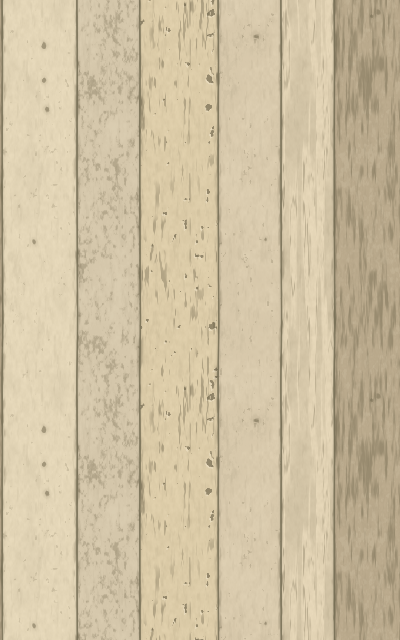
This texture is drawn by a Shadertoy shader. Its source:

```glsl
#define TILE_HEIGHT 0.6
#define SEAM_OFFSET 0.006
#define SEAM_WIDTH 0.0024
#define SEAM_WOBBLE 0.002
#define KNOT_COUNT 8
#define KNOT_RADIUS 0.0062
#define WORN vec3(0.53, 0.485, 0.38)
#define SEAM vec3(0.46, 0.43, 0.33)
#define PALE vec3(0.92, 0.87, 0.76)

// Left edge of each board, in canvas widths, and its paint
const float EDGES[7] = float[7](0.0, 0.187, 0.344, 0.540, 0.697, 0.830, 1.0);
const vec3 PAINT[6] = vec3[6](
    vec3(0.895, 0.84, 0.72), vec3(0.835, 0.78, 0.67), vec3(0.865, 0.80, 0.66),
    vec3(0.85, 0.79, 0.675), vec3(0.89, 0.83, 0.71), vec3(0.725, 0.66, 0.545));

float hash(vec2 p) {
    vec3 a = fract(p.xyx * 0.1031);
    a += dot(a, a.yzx + 33.33);
    return fract((a.x + a.y) * a.z);
}

// Value noise that wraps vertically after `period` cells
float noise(vec2 p, float period) {
    vec2 i = floor(p), f = fract(p);
    f = f * f * (3.0 - 2.0 * f);
    float y0 = mod(i.y, period), y1 = mod(i.y + 1.0, period);
    return mix(mix(hash(vec2(i.x, y0)), hash(vec2(i.x + 1.0, y0)), f.x),
               mix(hash(vec2(i.x, y1)), hash(vec2(i.x + 1.0, y1)), f.x), f.y);
}

// Three octaves, stretched by freq; freq.y is whole so the tile closes
float grain(vec2 s, vec2 freq, float seed) {
    float sum = 0.0, weight = 0.5;
    for (int o = 0; o < 3; o++) {
        sum += weight * noise(s * freq + vec2(seed * 17.0, 0.0), freq.y);
        freq *= 2.0;
        weight *= 0.5;
    }
    return sum / 0.875;
}

// Flaked paint, clustered in a strip near the right edge of the board
float chips(vec2 s, float across) {
    float strip = exp(-pow((across - 0.90) / 0.075, 2.0));
    float patches = smoothstep(0.35, 0.75, noise(vec2(5.0, s.y * 9.0), 9.0));
    float band = smoothstep(0.6, 0.9, noise(vec2(11.0, s.y * 12.0), 12.0));
    float level = 0.80 - strip * (0.07 + 0.14 * patches) - 0.05 * band;
    return smoothstep(level, level + 0.06, grain(s, vec2(72.0, 54.0), 4.0));
}

void mainImage(out vec4 fragColor, in vec2 fragCoord) {
    vec2 uv = fragCoord / iResolution.xy;
    float aspect = iResolution.y / iResolution.x;
    vec2 s = vec2(uv.x - SEAM_OFFSET, uv.y / TILE_HEIGHT);
    s.x = fract(s.x + SEAM_WOBBLE * (noise(vec2(3.0, s.y * 6.0), 6.0) - 0.5));

    // Board under this point
    int board = 0;
    for (int i = 1; i < 6; i++) board += int(step(EDGES[i], s.x));
    float left = EDGES[board], right = EDGES[board + 1];
    float across = (s.x - left) / (right - left);
    float edge = min(s.x - left, right - s.x);

    // Shared wear fields
    float fibre = grain(s, vec2(130.0, 26.0), 1.0);
    float blotch = grain(s, vec2(14.0, 9.0), 2.0);
    float speck = grain(s, vec2(95.0, 70.0), 3.0);
    float scratch = grain(s, vec2(140.0, 80.0), 6.0);
    float worn = 0.08 * smoothstep(0.55, 0.8, fibre);
    float pale = 0.0;

    if (board == 0) {            // clean paint
        worn += 0.25 * smoothstep(0.76, 0.86, speck) + 0.08 * smoothstep(0.5, 0.8, blotch);
    } else if (board == 1) {     // rubbed and mottled
        worn += 0.45 * smoothstep(0.50, 0.74, 0.65 * scratch + 0.35 * blotch);
        pale = 0.35 * smoothstep(0.48, 0.75, 1.0 - 0.5 * blotch - 0.5 * scratch);
    } else if (board == 2) {     // cracked and flaking
        float cracks = smoothstep(0.62, 0.74, grain(s, vec2(140.0, 20.0), 5.0));
        float column = exp(-pow((across - 0.42) / 0.22, 2.0));
        worn += 0.5 * cracks * smoothstep(0.40, 0.65, blotch + 0.12 * column);
        float split = abs(across - 0.63 - 0.03 * (noise(vec2(8.0, s.y * 9.0), 9.0) - 0.5));
        worn += 0.35 * (1.0 - smoothstep(0.004, 0.014, split)) * smoothstep(0.4, 0.6, fibre);
        float flake = chips(s, across);
        worn += 0.85 * flake;
        pale = 0.7 * max(chips(s + vec2(0.003, 0.004), across) - flake, 0.0);
    } else if (board == 3) {     // dusty, lightly pitted
        worn += 0.14 * smoothstep(0.45, 0.75, blotch) * smoothstep(0.35, 0.7, scratch);
        worn += 0.30 * smoothstep(0.75, 0.85, speck);
        pale = 0.2 * smoothstep(0.5, 0.8, 1.0 - blotch);
    } else if (board == 4) {     // long flowing grain
        vec2 bent = s + vec2(0.018 * noise(vec2(2.0, s.y * 3.0), 3.0), 0.0);
        float flow = grain(bent, vec2(62.0, 3.0), 7.0);
        float tan_side = smoothstep(0.35, 0.65, blotch);
        worn += 0.20 * smoothstep(0.52, 0.60, flow) * (0.5 + 0.5 * tan_side);
        worn += 0.38 * (1.0 - smoothstep(0.0, 0.05, abs(flow - 0.47))) * smoothstep(0.35, 0.65, fibre);
    } else {                     // bare weathered wood
        float streak = grain(s, vec2(150.0, 18.0), 8.0);
        worn += 0.65 * smoothstep(0.42, 0.72, 0.75 * streak + 0.25 * blotch);
        pale = 0.22 * smoothstep(0.48, 0.75, 1.0 - 0.7 * scratch - 0.3 * blotch);
    }

    // Scattered knots, on a few of the boards
    for (int i = 0; i < KNOT_COUNT; i++) {
        float n = float(i);
        int home = (i % 4 == 1) ? 3 : (i % 4 == 3) ? 5 : 0;
        float place = 0.15 + 0.7 * hash(vec2(n, 7.0));
        vec2 d = s - vec2(mix(EDGES[home], EDGES[home + 1], place), hash(vec2(n, 19.0)));
        d.y = (fract(d.y + 0.5) - 0.5) * TILE_HEIGHT * aspect;
        float radius = KNOT_RADIUS * (0.6 + 0.6 * hash(vec2(n, 31.0)));
        float r = length(d * vec2(1.0, 0.85)) / radius + 1.6 * (speck - 0.5);
        worn += 0.6 * (1.0 - smoothstep(0.4, 1.1, r)) + 0.10 * (1.0 - smoothstep(1.0, 2.4, r));
    }

    // Rubbed board edges, then the seam
    worn += 0.4 * (1.0 - smoothstep(0.0, 0.012, edge)) * smoothstep(0.45, 0.7, fibre);
    vec3 color = PAINT[board] + 0.02 * (blotch - 0.5) + 0.05 * (scratch - 0.5);
    color = mix(color, PALE, clamp(pale, 0.0, 1.0));
    color = mix(color, WORN, clamp(worn, 0.0, 1.0));
    color *= 1.0 - 0.07 * (1.0 - smoothstep(0.0, 0.009, edge));
    float seam = 1.0 - smoothstep(0.3 * SEAM_WIDTH, 1.4 * SEAM_WIDTH, edge);
    fragColor = vec4(mix(color, SEAM, 0.85 * seam), 1.0);
}
```
